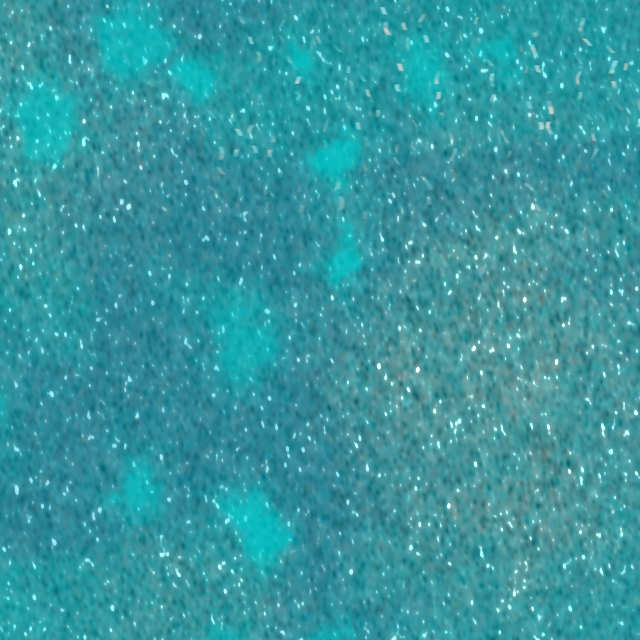
A Shadertoy shader for this texture:

```glsl
// Shallow turquoise sea from above: broad tones from layered sines, soft bright
// sand patches scattered on a jittered grid, upright cellular ripple grain,
// and thin broken wavy glints drifting in from the upper right.

float hash(vec2 p) {
    vec3 q = fract(vec3(p.xyx) * 0.1031);
    q += dot(q, q.yzx + 33.33);
    return fract((q.x + q.y) * q.z);
}

vec2 hash2(vec2 p) {
    return vec2(hash(p + 17.3), hash(p + 61.7));
}

// Layered, rotated and bent sines, roughly -0.6 to 0.6
float swell(vec2 p) {
    float sum = 0.0, amp = 0.5;
    for (int i = 0; i < 5; i++) {
        p = mat2(0.8, 0.6, -0.6, 0.8) * p + 1.7;
        p += 0.6 * sin(p.yx * 1.3);
        sum += amp * sin(p.x) * sin(p.y);
        p *= 1.9;
        amp *= 0.58;
    }
    return sum;
}

// Cellular grain: each jittered point adds a soft light or dark spot
float grain(vec2 p) {
    vec2 cell = floor(p);
    float sum = 0.0;
    for (int y = -1; y <= 1; y++)
    for (int x = -1; x <= 1; x++) {
        vec2 id = cell + vec2(x, y);
        vec2 d = p - id - hash2(id);
        sum += (hash(id) - 0.5) * exp(-3.5 * dot(d, d));
    }
    return sum;
}

// Bright patches with ragged rims: x is the core, y the wide halo
vec2 patches(vec2 uv) {
    vec2 p = uv * 7.0;
    p += 0.28 * vec2(swell(uv * 27.0), swell(uv * 27.0 + 40.0));
    vec2 cell = floor(p), glow = vec2(0.0);
    for (int y = -1; y <= 1; y++)
    for (int x = -1; x <= 1; x++) {
        vec2 id = cell + vec2(x, y);
        vec2 center = id + 0.15 + 0.7 * hash2(id + 5.0);
        float chance = 0.44 - 0.38 * smoothstep(3.0, 5.5, center.x - 0.6 * max(center.y - 3.5, 0.0));
        float present = step(hash(id + 29.0), chance);
        float radius = mix(0.22, 0.46, hash(id + 83.0));
        float d = length((p - center) * vec2(1.0, 0.85)) / radius;
        float strength = mix(0.55, 1.0, hash(id + 47.0));
        glow = max(glow, present * strength * vec2(smoothstep(1.15, 0.35, d), smoothstep(2.1, 0.5, d)));
    }
    return glow;
}

// Thin wavy streaks in leaning columns, broken along their length
float glints(vec2 uv) {
    vec2 p = vec2(uv.x + 0.22 * uv.y, uv.y) * vec2(36.0, 11.0);
    float column = floor(p.x), light = 0.0;
    for (int k = -1; k <= 1; k++) {
        float c = column + float(k);
        float y = p.y + 9.0 * hash(vec2(c, 3.0));
        vec2 id = vec2(c, floor(y));
        float phase = 6.28 * hash(vec2(c, 8.0));
        float wave = 0.22 * sin(y * 5.3 + phase) + 0.11 * sin(y * 13.0 + 2.0 * phase);
        float dx = abs(p.x - c - 0.5 - wave);
        float t = fract(y);
        float taper = smoothstep(0.0, 0.25, t) * smoothstep(1.0, 0.6, t);
        float breaks = smoothstep(-0.5, 0.6, sin(y * 19.0 + phase) + 0.7 * sin(y * 33.0 - phase));
        float power = smoothstep(0.3, 0.95, hash(id + 11.0));
        float width = 0.06 + 0.09 * power;
        light = max(light, smoothstep(width * 1.5, width * 0.25, dx) * taper * breaks * power);
    }
    return light;
}

void mainImage(out vec4 fragColor, in vec2 fragCoord) {
    vec2 uv = fragCoord / iResolution.xy;
    float broad = swell(uv * 5.0), mottle = swell(uv * 19.0 + 9.0);

    // Broad water tones: deep blue, clear teal, pale grey shallows
    vec3 water = mix(vec3(0.19, 0.53, 0.59), vec3(0.15, 0.60, 0.63),
                     smoothstep(-0.2, 0.6, broad + 0.3 * mottle + 0.5 * abs(uv.x - 0.45)));
    float shoal = smoothstep(0.44, 0.08, length((uv - vec2(0.78, 0.40)) * vec2(1.0, 0.85)) - 0.12 * broad);
    shoal = max(shoal, 0.65 * smoothstep(0.34, 0.05, length(uv - vec2(0.06, 0.80)) - 0.1 * broad));
    shoal = max(shoal, 0.55 * smoothstep(0.24, 0.02, length(uv - vec2(0.32, 0.04)) - 0.1 * broad));
    shoal *= clamp(0.85 + 0.4 * mottle, 0.0, 1.0);
    water = mix(water, vec3(0.33, 0.59, 0.60), shoal);

    // Sand patches glowing through
    vec2 sand = patches(uv);
    water = mix(water, vec3(0.12, 0.66, 0.68), 0.55 * sand.y);
    water = mix(water, vec3(0.03, 0.76, 0.77), 0.9 * sand.x);

    // Upright ripple grain, stronger over the shoal, calmer over the sand
    vec2 lean = vec2(uv.x + 0.12 * uv.y, uv.y);
    float fine = grain(lean * vec2(165.0, 105.0));
    float coarse = grain(lean * vec2(80.0, 52.0) + 31.0);
    float tint = grain(lean * vec2(110.0, 80.0) + 77.0);
    float contrast = (0.8 + 0.5 * shoal) * (1.0 - 0.65 * sand.x);
    water += contrast * (0.19 * fine + 0.10 * coarse) * vec3(1.0, 0.95, 0.9);
    water += contrast * tint * vec3(0.12, -0.02, -0.03);

    // Sparse sparkles everywhere, glints toward the upper right
    water += 0.4 * contrast * smoothstep(0.30, 0.55, fine) * vec3(0.9, 0.8, 0.8);
    float sunlit = smoothstep(0.50, 0.95, uv.y + 0.28 * (uv.x - 0.5) + 0.15 * broad);
    sunlit *= smoothstep(0.12, 0.30, uv.x);
    vec3 glare = mix(vec3(0.55, 0.86, 0.88), vec3(0.86, 0.84, 0.82), smoothstep(-0.2, 0.3, tint));
    water = mix(water, glare, 0.9 * sunlit * glints(uv));

    fragColor = vec4(clamp(water, 0.0, 1.0), 1.0);
}
```
